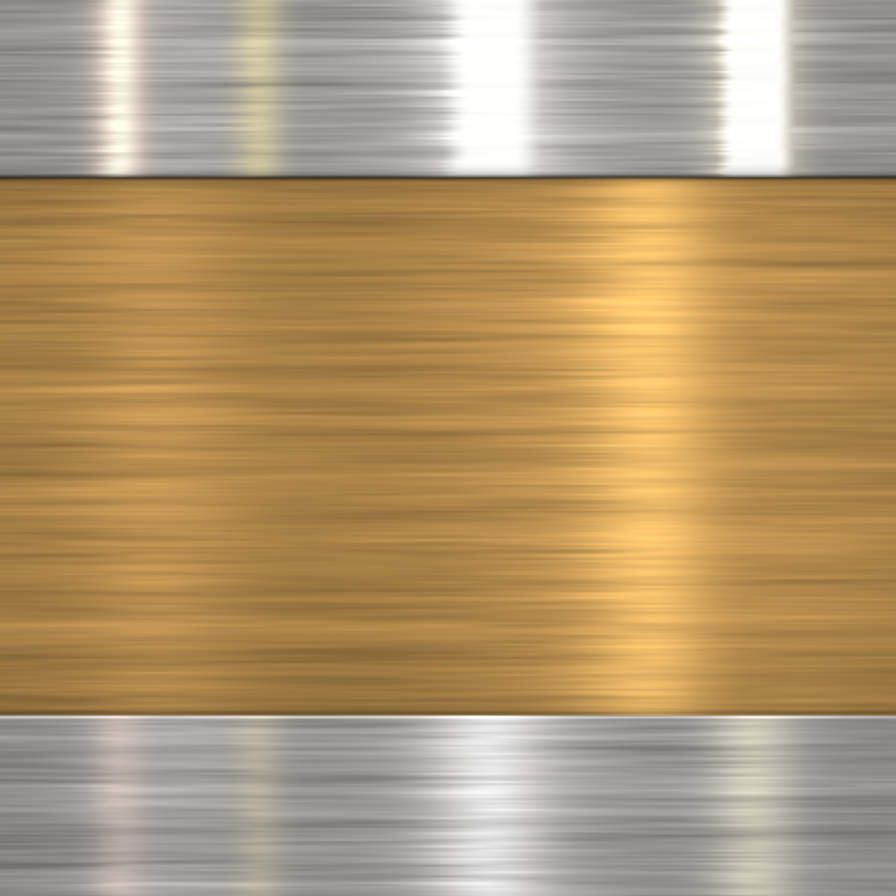
This background is drawn by a WebGL 2 fragment shader. Its source:

```glsl
#version 300 es
precision highp float;
// Brushed metal: a wide gold plate between two silver bands.
// Vertical sheens are soft bell curves over x; the brushing is value noise
// stretched along x, and thin shadows and glints bevel the two seams.
uniform vec2 u_resolution;
out vec4 outColor;

const float LOWER_SEAM = 0.2015;
const float UPPER_SEAM = 0.802;

float hash(vec2 p) {
    vec3 q = fract(vec3(p.xyx) * 0.1031);
    q += dot(q, q.yzx + 33.33);
    return fract((q.x + q.y) * q.z);
}

float valueNoise(vec2 p) {
    vec2 cell = floor(p);
    vec2 f = fract(p);
    f = f * f * (3.0 - 2.0 * f);
    float low = mix(hash(cell), hash(cell + vec2(1.0, 0.0)), f.x);
    float high = mix(hash(cell + vec2(0.0, 1.0)), hash(cell + 1.0), f.x);
    return mix(low, high, f.y);
}

// Signed streaks, finer and fainter with each octave
float brushing(vec2 uv, float seed) {
    float sum = 0.0;
    float weight = 0.42;
    vec2 scale = vec2(2.3, 85.0);
    for (int i = 0; i < 4; i++) {
        sum += weight * (valueNoise(uv * scale + seed) - 0.5);
        scale *= vec2(1.75, 1.7);
        weight *= 0.92;
        seed += 17.3;
    }
    return sum;
}

float bell(float x, float center, float width) {
    float d = (x - center) / width;
    return exp(-d * d);
}

// Flat-topped sheen with soft shoulders
float plateau(float x, float center, float halfWidth, float soft) {
    return 1.0 - smoothstep(halfWidth, halfWidth + soft, abs(x - center));
}

vec3 goldPlate(vec2 uv, float streak) {
    vec3 shade = vec3(0.595, 0.455, 0.245);
    vec3 body = vec3(0.755, 0.580, 0.325);
    vec3 shine = vec3(0.985, 0.775, 0.435);
    float x = uv.x + streak * 0.025;
    float height = (uv.y - LOWER_SEAM) / (UPPER_SEAM - LOWER_SEAM);
    float bodyLight = 0.30 + 0.62 * bell(x, 0.175, 0.095)
        + 0.45 * bell(x, 0.60, 0.13) + 0.38 * bell(x, 0.86, 0.13);
    vec3 color = mix(shade, body, min(bodyLight, 1.0));
    float shineWidth = x < 0.725 ? 0.085 : 0.072;
    color = mix(color, shine, 0.95 * bell(x, 0.725, shineWidth));
    // Softer light toward both ends of the plate
    color *= 1.0 - 0.14 * exp(-height * 11.0) - 0.10 * exp(-(1.0 - height) * 13.0);
    return color * (1.0 + 0.30 * streak);
}

vec3 silverBand(vec2 uv, float streak, float gloss) {
    vec3 rose = vec3(0.98, 0.86, 0.79);
    vec3 cream = vec3(1.0, 0.97, 0.84);
    vec3 straw = vec3(0.87, 0.82, 0.62);
    float x = uv.x + streak * 0.012;
    float base = mix(0.535, 0.575, gloss) + 0.09 * bell(x, 0.20, 0.11)
        + 0.12 * bell(x, 0.55, 0.14) + 0.05 * bell(x, 0.84, 0.11);
    vec3 color = base * vec3(1.0, 0.99, 0.98);
    // Four sheens: narrow rose, faint straw, broad white and warm white
    color = mix(color, rose, mix(0.35, 0.80, gloss) * bell(x, 0.134, 0.030));
    color = mix(color, vec3(1.0, 0.99, 0.92), 0.95 * gloss * bell(x, 0.134, 0.017));
    color = mix(color, straw, mix(0.30, 0.68, gloss) * bell(x, 0.289, 0.027));
    color = mix(color, vec3(0.98), mix(0.66, 0.85, gloss) * bell(x, 0.547, 0.062));
    color = mix(color, cream, mix(0.46, 0.88, gloss) * bell(x, 0.842, 0.046));
    float core = max(plateau(x, 0.548, 0.024, 0.035), plateau(x, 0.842, 0.024, 0.022));
    color = mix(color, vec3(1.0, 1.0, 0.985), gloss * core);
    float grain = 0.36 * (1.0 - 0.85 * gloss * core);
    return color * (1.0 + grain * streak);
}

void main() {
    vec2 uv = gl_FragCoord.xy / u_resolution;
    float edge = 0.75 / u_resolution.y;
    float goldStreak = brushing(uv, 3.0);
    float silverStreak = brushing(uv, 41.0);
    float isUpper = smoothstep(UPPER_SEAM - edge, UPPER_SEAM + edge, uv.y);
    float isLower = 1.0 - smoothstep(LOWER_SEAM - edge, LOWER_SEAM + edge, uv.y);

    vec3 color = goldPlate(uv, goldStreak);
    vec3 silver = silverBand(uv, silverStreak, isUpper);
    color = mix(color, silver, max(isUpper, isLower));

    // Seam bevels: shadow at the upper one, glint under the lower one
    float fromUpper = uv.y - UPPER_SEAM;
    float fromLower = uv.y - LOWER_SEAM;
    color *= 1.0 - 0.50 * bell(fromUpper, 0.0, 0.0028);
    color *= 1.0 - 0.16 * bell(fromUpper, 0.003, 0.008);
    color *= 1.0 - 0.25 * bell(fromLower, 0.003, 0.003);
    color += 0.24 * bell(fromLower, -0.002, 0.0018);

    outColor = vec4(clamp(color, 0.0, 1.0), 1.0);
}
```
